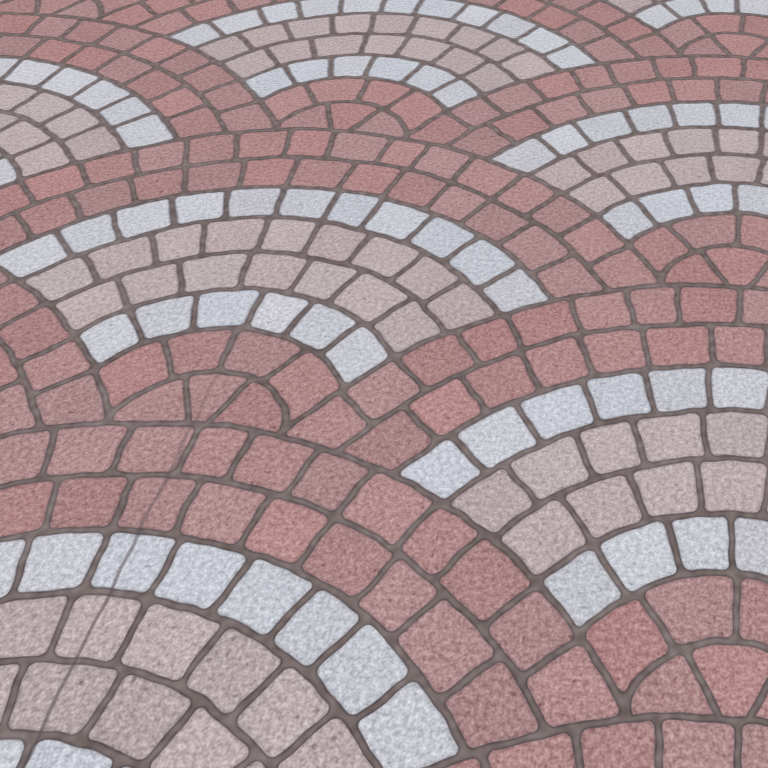
A three.js fragment shader for this pattern:

```glsl
// Fish-scale cobble paving of red, pink and white granite fans, seen in perspective.
varying vec2 vUv;

// View of the ground plane
const vec2 VANISH = vec2(0.970, 1.898);     // where the fan columns converge
const vec2 ORIGIN = vec2(-0.013, 1.777);    // reference fan, relative to VANISH
const vec2 ACROSS = vec2(0.848, 0.031);     // one column step at the reference fan
const vec2 DEPTH = vec2(-0.021, 0.43);      // depth gain per column and per row

// Fan layout, in units of the spacing along a column
const float COLUMN = 1.07;
const float CENTRE_Y = -0.122;
const float CORE = 0.064;
const float PITCH = 0.123;
const float RINGS = 8.0;
const float RADIUS = CORE + PITCH * RINGS;
const float STONE_LENGTH = 0.128;
const float JOINT = 0.0066;                 // half width of a joint
const float CORNER = 0.019;
const float JITTER = 0.16;
const float CRACK_X = -1.075;

const vec3 RED = vec3(0.680, 0.535, 0.537);
const vec3 PINK = vec3(0.725, 0.667, 0.672);
const vec3 WHITE = vec3(0.775, 0.780, 0.812);
const vec3 MORTAR = vec3(0.475, 0.430, 0.420);
const vec3 GAP = vec3(0.365, 0.328, 0.340);

float hash(vec2 p) {
  vec3 q = fract(vec3(p.xyx) * 0.1031);
  q += dot(q, q.yzx + 33.33);
  return fract((q.x + q.y) * q.z);
}

float corner(vec2 cell, vec2 offset) {
  float a = 6.2832 * hash(cell);
  return dot(vec2(cos(a), sin(a)), offset);
}

float gradientNoise(vec2 p) {
  vec2 i = floor(p), f = fract(p), s = f * f * (3.0 - 2.0 * f);
  vec2 e = vec2(1.0, 0.0);
  return mix(mix(corner(i, f), corner(i + e, f - e), s.x),
             mix(corner(i + e.yx, f - e.yx), corner(i + 1.0, f - 1.0), s.x), s.y);
}

// Ground position in xy, depth in z
vec3 groundPlane(vec2 uv) {
  vec2 d = vec2(uv.x - VANISH.x, VANISH.y - uv.y);
  float u = (d.x * ORIGIN.y - d.y * ORIGIN.x) / (d.y * ACROSS.x - d.x * ACROSS.y);
  float w = (ORIGIN.y + ACROSS.y * u) / d.y;
  return vec3(u * COLUMN, (w - 1.0 - DEPTH.x * u) / DEPTH.y, w);
}

// Frontmost fan: offset from its centre; outputs its id and the gap to fans in front
vec2 findFan(vec2 p, out vec2 id, out float gap) {
  float left = floor(p.x / COLUMN);
  float y = p.y - CENTRE_Y;
  vec2 offset = vec2(0.0);
  id = vec2(0.0);
  gap = 1.0;
  for (int i = -2; i <= 1; i++) {
    float row = floor(2.0 * y) + float(i);
    float column = left + mod(left + row, 2.0);
    offset = vec2(p.x - column * COLUMN, y - 0.5 * row);
    id = vec2(column, row);
    float d = length(offset) - RADIUS;
    if (d < 0.0) break;
    gap = min(gap, d);
  }
  return offset;
}

// Half angle of a ring before the neighbouring fan covers it
float ringHalfAngle(float r) {
  vec2 neighbour = vec2(COLUMN, -0.5);
  float d = length(neighbour);
  float c = (r * r + d * d - RADIUS * RADIUS) / (2.0 * r * d);
  return min(atan(neighbour.x, neighbour.y) - acos(clamp(c, -1.0, 1.0)), 1.4);
}

void main() {
  vec3 ground = groundPlane(vUv);
  vec2 p = ground.xy;
  float soft = 0.0019 * ground.z * ground.z;

  // Hand-laid unevenness
  vec2 laid = p + 0.010 * vec2(gradientNoise(p * 5.0), gradientNoise(p * 5.0 + 17.3));
  laid += 0.005 * vec2(gradientNoise(p * 24.0), gradientNoise(p * 24.0 + 41.7));

  // Ring and stone within the fan
  vec2 fan;
  float gap;
  vec2 offset = findFan(laid, fan, gap);
  float r = length(offset);
  float ring = clamp(floor((r - CORE) / PITCH), 0.0, RINGS - 1.0);
  float inner = CORE + ring * PITCH;
  float middle = inner + 0.5 * PITCH;
  float halfAngle = ringHalfAngle(middle);
  float count = floor(2.0 * halfAngle * middle / STONE_LENGTH + 0.5);
  float stepAngle = 2.0 * halfAngle / count;
  float along = atan(offset.x, offset.y) / stepAngle + 0.5 * count;
  vec2 ringId = vec2(fan.x * RINGS + ring, fan.y * 20.0) + 200.0;
  float joint = clamp(floor(along + 0.5), 1.0, count - 1.0);
  float t = along - joint - JITTER * (hash(ringId + vec2(0.5, joint)) - 0.5);
  vec2 stone = ringId + vec2(0.0, joint - step(t, 0.0));

  // Rounded distance to the stone's edge
  float radial = min(ring > 0.0 ? r - inner : 1.0, inner + PITCH - r);
  float side = min(abs(t) * stepAngle * r, gap);
  float edge = CORNER - length(max(CORNER - vec2(radial, side), 0.0)) - JOINT;

  // Stone colour by ring, with tint and grain
  float fromMiddle = abs(ring - 3.5);
  vec3 granite = fromMiddle < 1.0 ? PINK : fromMiddle < 2.0 ? WHITE : RED;
  float isRed = step(2.0, fromMiddle);
  float tint = hash(stone + 7.7) - 0.5;
  granite += 0.04 * (hash(stone) - 0.5);
  granite += tint * mix(0.4, 1.0, isRed) * vec3(0.025, -0.012, -0.02);
  float grain = gradientNoise(p * 105.0) + 0.9 * gradientNoise(p * 210.0);
  granite += 0.13 * grain / ground.z + 0.02 * gradientNoise(p * 14.0);
  granite -= 0.12 * smoothstep(0.35, 0.6, gradientNoise(p * 75.0 + 9.1)) / ground.z;
  granite *= mix(0.92, 1.0, smoothstep(0.0, 0.007, edge));

  // Mortar, darker against the stones
  vec3 mortar = mix(MORTAR, GAP, smoothstep(-0.8 * JOINT, 0.0, edge));
  mortar += 0.10 * gradientNoise(p * 60.0) + 0.05 * gradientNoise(p * 6.0 + 3.0);
  vec3 color = mix(mortar, granite, smoothstep(-soft, soft, edge));

  // Settling crack running away from the viewer
  float crack = abs(p.x - CRACK_X + 0.012 * gradientNoise(p * 12.0));
  float fade = 0.6 * (1.0 - smoothstep(-0.1, 0.9, p.y));
  color = mix(color, GAP, fade * (1.0 - smoothstep(0.001, 0.004 + soft, crack)));

  gl_FragColor = vec4(color, 1.0);
}
```
